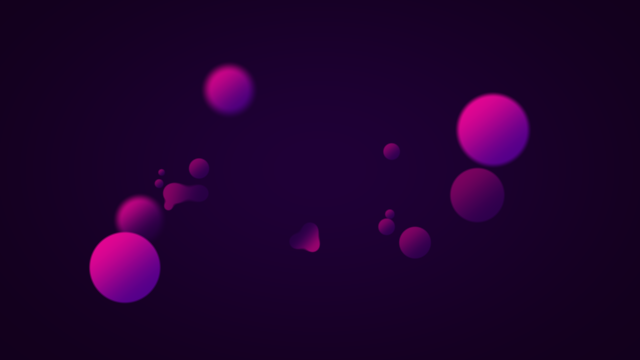
Write a Shadertoy shader that draws this background.

```glsl
const vec3 MAGENTA = vec3(0.88, 0.02, 0.57);
const vec3 VIOLET = vec3(0.34, 0.00, 0.56);
const vec3 GLOW = vec3(0.122, 0.00, 0.213);
const vec3 DUSK = vec3(0.072, 0.00, 0.112);
const vec2 LIGHT_DIR = vec2(-0.64, 0.77);

// Large orbs: centre and radius, in canvas heights
const int ORBS = 5;
const vec3 ORB[ORBS] = vec3[](
    vec3(0.637, 0.750, 0.065), vec3(1.326, 0.458, 0.075),
    vec3(1.370, 0.639, 0.099), vec3(0.389, 0.389, 0.063),
    vec3(0.347, 0.257, 0.098));
// Large orbs: edge softness, opacity on the lit side, opacity on the far side
const vec3 ORB_LOOK[ORBS] = vec3[](
    vec3(0.017, 0.90, 0.80), vec3(0.004, 0.48, 0.32),
    vec3(0.009, 1.00, 0.95), vec3(0.014, 0.85, 0.18),
    vec3(0.004, 1.00, 0.95));

// Small dim orbs
const int DROPS = 7;
const vec3 DROP[DROPS] = vec3[](
    vec3(0.553, 0.532, 0.028), vec3(0.442, 0.490, 0.012),
    vec3(0.449, 0.521, 0.009), vec3(1.088, 0.579, 0.023),
    vec3(1.083, 0.405, 0.013), vec3(1.074, 0.370, 0.023),
    vec3(1.153, 0.326, 0.044));

float circle(vec2 p, vec3 c) {
    return length(p - c.xy) - c.z;
}

float smoothMin(float a, float b, float k) {
    float h = max(k - abs(a - b), 0.0) / k;
    return min(a, b) - 0.25 * h * h * k;
}

float coverage(float d, float softness) {
    float w = max(softness, 0.75 / iResolution.y);
    return 1.0 - smoothstep(-w, w, d);
}

// Blends a magenta to violet gradient over the base inside a shape
vec3 paint(vec3 base, float d, vec2 offset, vec2 lightDir, vec3 look) {
    float lit = smoothstep(-1.0, 1.0, dot(offset, lightDir));
    float opacity = mix(look.z, look.y, lit);
    return mix(base, mix(VIOLET, MAGENTA, lit), opacity * coverage(d, look.x));
}

vec3 paintOrb(vec3 base, vec2 p, vec3 orb, vec3 look) {
    return paint(base, circle(p, orb), (p - orb.xy) / orb.z, LIGHT_DIR, look);
}

// Two drops joined by a thin neck, with a bead below
float linkedDrops(vec2 p) {
    float d = smoothMin(circle(p, vec3(0.481, 0.463, 0.028)),
                        circle(p, vec3(0.558, 0.463, 0.021)), 0.075);
    return smoothMin(d, circle(p, vec3(0.468, 0.428, 0.012)), 0.015);
}

// Three lobes melted together
float trefoil(vec2 p) {
    float d = smoothMin(circle(p, vec3(0.861, 0.359, 0.023)),
                        circle(p, vec3(0.868, 0.320, 0.020)), 0.03);
    return smoothMin(d, circle(p, vec3(0.824, 0.329, 0.020)), 0.03);
}

vec3 background(vec2 uv) {
    float r = length((uv - vec2(0.5, 0.53)) * vec2(1.0, 0.85));
    return mix(GLOW, DUSK, smoothstep(0.0, 0.68, r));
}

void mainImage(out vec4 fragColor, in vec2 fragCoord) {
    vec2 p = fragCoord / iResolution.y;
    vec3 color = background(fragCoord / iResolution.xy);

    // Small drops
    for (int i = 0; i < DROPS; i++) {
        color = paintOrb(color, p, DROP[i], vec3(0.003, 0.52, 0.30));
    }

    // Melted shapes
    color = paint(color, linkedDrops(p), (p - vec2(0.515, 0.463)) / 0.055,
                  vec2(-0.95, 0.3), vec3(0.003, 0.52, 0.20));
    color = paint(color, trefoil(p), (p - vec2(0.853, 0.335)) / 0.035,
                  vec2(0.75, -0.66), vec3(0.003, 0.62, 0.18));

    // Large orbs, back to front
    for (int i = 0; i < ORBS; i++) {
        color = paintOrb(color, p, ORB[i], ORB_LOOK[i]);
    }

    fragColor = vec4(color, 1.0);
}
```
